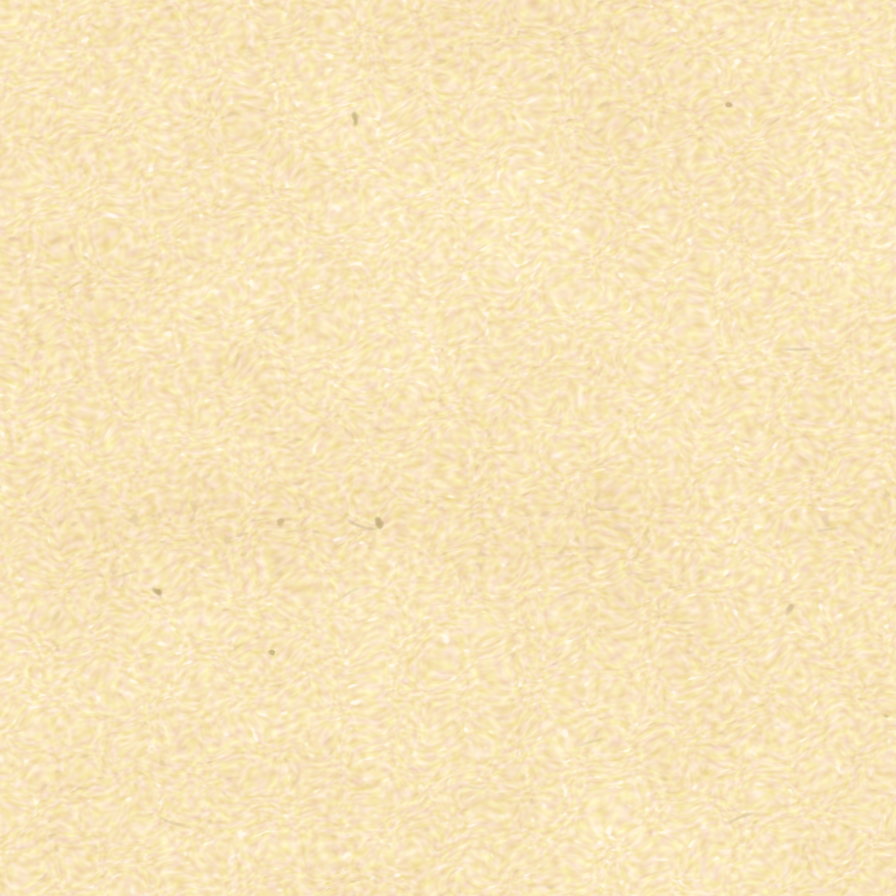
Give the GLSL for this texture, as a Shadertoy shader.

```glsl
// Warm cream paper with fine fibrous grain, pale flecks, faint stains and a few brown specks.

const vec3 PAPER = vec3(0.976, 0.899, 0.727);
const vec3 TONE_STEP = vec3(0.013, 0.025, 0.032);   // colour change per unit of lightness
const vec3 TINT_STEP = vec3(0.003, -0.005, 0.034);  // drift from yellow to pale pink
const vec3 FLECK = vec3(1.0, 0.985, 0.93);
const vec3 SHADOW = vec3(0.87, 0.79, 0.62);
const vec3 SPECK = vec3(0.70, 0.61, 0.42);

const vec2 GRAIN_FREQ = vec2(92.0, 138.0);  // cells across the canvas
const vec2 FINE_FREQ = vec2(165.0, 215.0);
const vec2 TINT_FREQ = vec2(88.0, 112.0);
const vec2 FLECK_FREQ = vec2(74.0, 118.0);
const float FIBRE_TILT = 0.22;              // radians
const float FIBRE_BEND = 0.010;             // wander of the fibre direction
const float STAIN_AMOUNT = 0.34;
const int SPECK_COUNT = 9;
const int HAIR_COUNT = 16;
const float TAU = 6.2831853;

float hash(vec2 p) {
    vec3 q = fract(vec3(p.xyx) * 0.1031);
    q += dot(q, q.yzx + 33.33);
    return fract((q.x + q.y) * q.z);
}

vec2 hash2(float n) {
    return vec2(hash(vec2(n, 17.0)), hash(vec2(n, 71.0)));
}

float slope(vec2 cell, vec2 offset) {
    float a = TAU * hash(cell + 200.0);
    return dot(vec2(cos(a), sin(a)), offset);
}

// Gradient noise scaled to a spread of about one
float noise(vec2 p) {
    vec2 i = floor(p), f = fract(p);
    vec2 u = f * f * f * (f * (f * 6.0 - 15.0) + 10.0);
    vec2 e = vec2(1.0, 0.0);
    float low = mix(slope(i, f), slope(i + e.xy, f - e.xy), u.x);
    float high = mix(slope(i + e.yx, f - e.yx), slope(i + e.xx, f - e.xx), u.x);
    return 4.0 * mix(low, high, u.y);
}

mat2 rotation(float a) {
    return mat2(cos(a), -sin(a), sin(a), cos(a));
}

// Broad uneven staining
float stains(vec2 p) {
    return 0.6 * noise(p * 3.5 + 5.0) + 0.5 * noise(p * vec2(8.0, 11.0) + 31.0)
         + 0.45 * noise(p * vec2(20.0, 28.0) + 57.0);
}

// Small soft brown spots of varied size
float specks(vec2 p) {
    float cover = 0.0;
    for (int k = 0; k < SPECK_COUNT; k++) {
        float n = float(k) + 3.0;
        vec2 r = hash2(n + 40.0);
        vec2 d = rotation(r.x * TAU) * (p - hash2(n));
        d.y *= 1.0 + 0.7 * r.y;
        float size = mix(0.004, 0.010, r.y * r.y);
        float edge = length(d) + 0.0012 * noise(p * 130.0);
        cover = max(cover, (1.0 - smoothstep(0.25 * size, size, edge)) * mix(0.4, 0.75, r.x));
    }
    return cover;
}

// Short faint bent fibres
float hairs(vec2 p) {
    float cover = 0.0;
    for (int k = 0; k < HAIR_COUNT; k++) {
        float n = float(k) + 90.0;
        vec2 r = hash2(n + 50.0);
        vec2 d = rotation((r.x - 0.4) * 1.1) * (p - hash2(n));
        float reach = mix(0.010, 0.026, r.y);
        d.y += (r.x - 0.5) * 25.0 * d.x * d.x;
        float line = 1.0 - smoothstep(0.0005, 0.0028, abs(d.y));
        float fade = 1.0 - smoothstep(0.3 * reach, reach, abs(d.x));
        cover = max(cover, line * fade * mix(0.2, 0.5, r.y));
    }
    return cover;
}

void mainImage(out vec4 fragColor, in vec2 fragCoord) {
    vec2 p = fragCoord / iResolution.y;

    // Fibre direction with a gentle wander
    vec2 bend = vec2(noise(p * 22.0 + 11.0), noise(p * 22.0 + 83.0));
    vec2 q = rotation(FIBRE_TILT) * p + FIBRE_BEND * 0.35 * bend + 2.0;

    // Grain and stains
    float stain = stains(p);
    float grain = 0.85 * noise(q * GRAIN_FREQ) + 0.5 * noise(q * FINE_FREQ + 9.0);
    float tint = 0.85 * noise(q * TINT_FREQ + 47.0) + 0.4 * noise(q * FINE_FREQ + 63.0);
    vec3 colour = PAPER + TONE_STEP * (grain + STAIN_AMOUNT * stain) + TINT_STEP * tint;

    // Pale flecks and small shadows
    float pale = noise(q * FLECK_FREQ + 21.0) + 0.25 * grain + 0.2 * stain;
    float dark = noise(q * FLECK_FREQ + 77.0) - 0.25 * grain - 0.35 * stain;
    colour = mix(colour, FLECK, 0.8 * smoothstep(1.5, 2.5, pale));
    colour = mix(colour, SHADOW, 0.5 * smoothstep(1.6, 2.7, dark));

    // Specks and hairs
    colour = mix(colour, SHADOW * 0.92, hairs(p));
    colour = mix(colour, SPECK, specks(p));

    fragColor = vec4(clamp(colour, 0.0, 1.0), 1.0);
}
```
